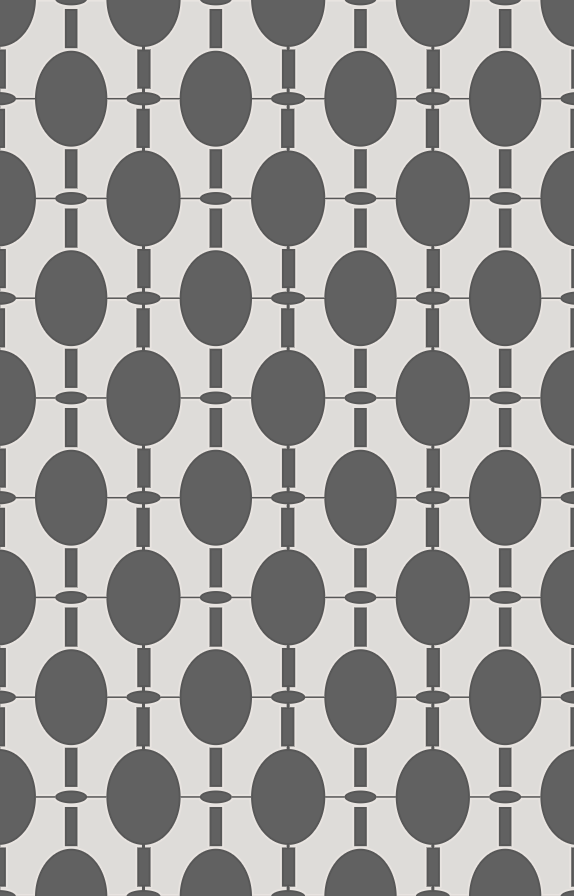
This pattern is drawn by a Shadertoy shader. Its source:

```glsl
// Staggered dark ovals on a pale ground, strung on bars, small beads and thin lines.
// Two interleaved lattices of one motif are joined as a distance field;
// a faint halo on both sides of each edge gives a sharpened print look.

float ellipseDist(vec2 p, vec2 r) {
    float k0 = length(p / r);
    float k1 = length(p / (r * r));
    return k0 * (k0 - 1.0) / max(k1, 1e-4);
}

float boxDist(vec2 p, vec2 halfSize) {
    vec2 q = abs(p) - halfSize;
    return length(max(q, 0.0)) + min(max(q.x, q.y), 0.0);
}

// Wraps p into a cell centred on the origin.
vec2 repeatCell(vec2 p, vec2 period) {
    return p - period * round(p / period);
}

// One column cell: oval in the middle, bars above and below, beads at the ends.
// stemmed is 1 for columns with a vertical stem and slightly wider parts.
float motifDist(vec2 p, vec2 period, float stemmed) {
    vec2 mirrored = vec2(p.x, abs(p.y));
    float d = ellipseDist(p, vec2(31.0 + 0.8 * stemmed, 41.1));

    vec2 bead = mirrored - vec2(0.0, 0.5 * period.y);
    d = min(d, ellipseDist(bead, vec2(13.7 + stemmed, 5.5 + 0.2 * stemmed)));

    float barShift = 0.35 * stemmed * sign(p.y);
    vec2 bar = mirrored - vec2(barShift, 60.1);
    d = min(d, boxDist(bar, vec2(5.4 + 0.3 * stemmed, 16.8)));

    d = min(d, abs(p.y) - 0.65);
    if (stemmed > 0.5) d = min(d, abs(p.x) - 1.3);
    return d;
}

void mainImage(out vec4 fragColor, in vec2 fragCoord) {
    // The canvas is 768 units high, with y measured down from the top.
    float unitsPerPixel = 768.0 / iResolution.y;
    vec2 p = fragCoord * unitsPerPixel;
    p.y = 768.0 - p.y;

    vec2 period = vec2(124.0, 171.0);
    vec2 origin = vec2(-1.0, -0.9);

    // Stemmed columns and plain columns, half a period apart.
    float d = 1e4;
    for (int i = 0; i < 2; i++) {
        vec2 cell = repeatCell(p - origin - 0.5 * period * float(i), period);
        d = min(d, motifDist(cell, period, 1.0 - float(i)));
    }

    // Edge halo: darker just inside, lighter just outside.
    float halo = 1.0 - smoothstep(1.0, 2.3, abs(d));
    vec3 ground = mix(vec3(0.872, 0.862, 0.85), vec3(0.91, 0.893, 0.88), halo);
    vec3 ink = mix(vec3(0.38), vec3(0.34), halo);

    float coverage = clamp(0.5 - d / unitsPerPixel, 0.0, 1.0);
    fragColor = vec4(mix(ground, ink, coverage), 1.0);
}
```
